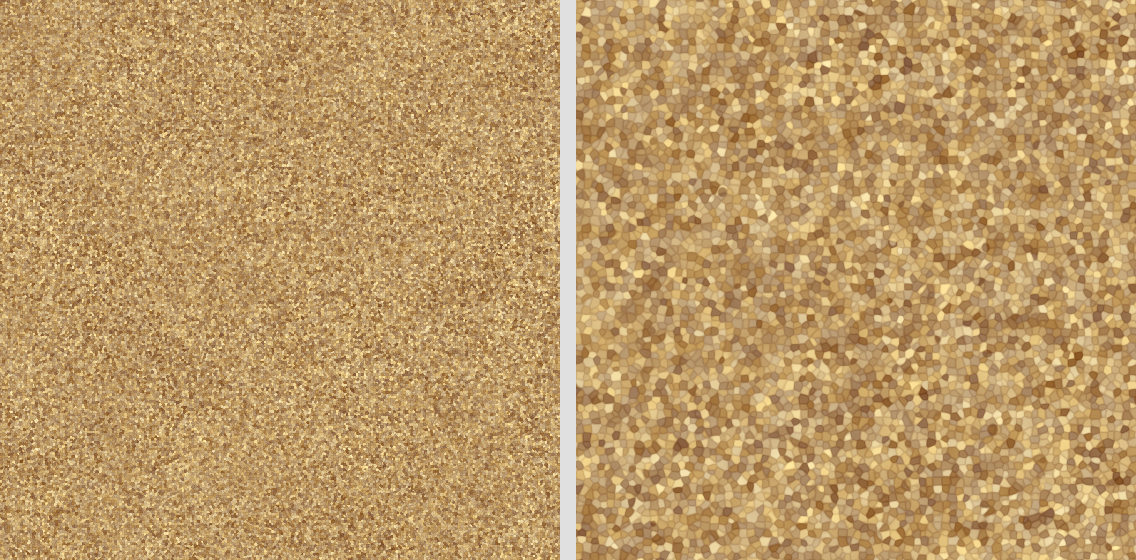
Left, the full canvas; right, a detail of the centre.
A WebGL 2 fragment shader for this texture:

```glsl
#version 300 es
precision highp float;
precision highp int;
// Fine dry sand seen from above. Jittered cells form the grains, each with its
// own tone and warmth, and narrow shaded gaps between them. Gradient noise adds
// clumps and faint patches; sparse specks and thin straws lie on top.

#define GRAINS 225.0       // grains across the canvas
#define GRAIN_EDGE 16.0    // crispness of grain borders
#define GRAIN_CONTRAST 2.75
#define GAP_DEPTH 0.9      // shade between grains
#define CLUMP_AMOUNT 0.55  // groups of a few grains
#define PATCH_AMOUNT 0.40  // wide soft patches
#define SPECK_CELLS 30.0
#define SPECK_CHANCE 0.13
#define STRAW_CELLS 7.0
#define STRAW_CHANCE 0.16

uniform vec2 u_resolution;
out vec4 fragColor;

const vec3 SAND_MEAN = vec3(0.738, 0.600, 0.400);
const vec3 TONE_STEP = vec3(0.083, 0.100, 0.084);
const vec3 WARM_STEP = vec3(0.018, -0.002, -0.052);

// Three random values in 0..1 for an integer cell and a layer number.
vec3 hash3(vec2 cell, int layer) {
    uvec3 v = uvec3(ivec3(ivec2(cell), layer)) * 1664525u + 1013904223u;
    v.x += v.y * v.z; v.y += v.z * v.x; v.z += v.x * v.y;
    v ^= v >> 16u;
    v.x += v.y * v.z; v.y += v.z * v.x; v.z += v.x * v.y;
    return vec3(v >> 8u) / 16777216.0;
}

float cornerSlope(vec2 cell, vec2 offset, int layer) {
    float angle = 6.28319 * hash3(cell, layer).x;
    return dot(vec2(cos(angle), sin(angle)), offset);
}

float gradientNoise(vec2 p, int layer) {
    vec2 i = floor(p), f = p - i;
    vec2 u = f * f * f * (f * (f * 6.0 - 15.0) + 10.0);
    vec2 e = vec2(1.0, 0.0);
    float low = mix(cornerSlope(i, f, layer), cornerSlope(i + e, f - e, layer), u.x);
    float high = mix(cornerSlope(i + e.yx, f - e.yx, layer),
                     cornerSlope(i + 1.0, f - 1.0, layer), u.x);
    return mix(low, high, u.y);
}

float fbm(vec2 p, int layer) {
    float sum = 0.0, amplitude = 1.0;
    for (int octave = 0; octave < 4; octave++) {
        sum += amplitude * gradientNoise(p, layer + octave);
        p *= 2.03;
        amplitude *= 0.65;
    }
    return sum;
}

// Grain field: x = tone, y = warmth, z = gap shade (1 between grains).
vec3 grains(vec2 p) {
    vec2 home = floor(p), blend = vec2(0.0);
    float total = 0.0, nearest = 8.0, second = 8.0;
    for (int y = -1; y <= 1; y++)
    for (int x = -1; x <= 1; x++) {
        vec2 cell = home + vec2(x, y);
        vec3 place = hash3(cell, 1), look = hash3(cell, 2);
        float d = length(cell + 0.1 + 0.8 * place.xy - p) * mix(0.8, 1.25, place.z);
        float weight = exp(-GRAIN_EDGE * d);
        blend += weight * vec2(look.x + look.y - 1.0, 2.0 * look.z - 1.0);
        total += weight;
        second = min(second, max(nearest, d));
        nearest = min(nearest, d);
    }
    return vec3(blend / total, 1.0 - smoothstep(0.0, 0.4, second - nearest));
}

// Sparse larger grains: x = cover, y = tone.
vec2 speck(vec2 uv, float pixel) {
    vec2 p = uv * SPECK_CELLS, cell = floor(p);
    vec3 place = hash3(cell, 3), look = hash3(cell, 4);
    vec2 q = p - cell - 0.3 - 0.4 * place.xy;
    q.y *= mix(0.8, 1.4, look.z);
    float radius = mix(0.05, 0.13, look.x * look.x);
    float soft = SPECK_CELLS * pixel;
    float cover = 1.0 - smoothstep(radius - soft, radius + soft, length(q));
    return vec2(cover * step(place.z, SPECK_CHANCE), look.y < 0.6 ? -2.6 : 1.7);
}

// Thin curved straws: x = lit stem, y = shadow beside it.
vec2 straw(vec2 uv, float pixel) {
    vec2 p = uv * STRAW_CELLS, cell = floor(p);
    vec3 place = hash3(cell, 5), look = hash3(cell, 6);
    vec2 q = p - cell - 0.35 - 0.3 * place.xy;
    float angle = -0.75 + 0.7 * (look.x - 0.5), reach = mix(0.08, 0.17, look.y);
    q = mat2(cos(angle), -sin(angle), sin(angle), cos(angle)) * q;
    q.y += (look.z - 0.5) * 2.0 * q.x * q.x;
    float along = max(abs(q.x) - reach, 0.0);
    vec2 d = vec2(length(vec2(along, q.y)), length(vec2(along, q.y + 0.016)));
    vec2 cover = 1.0 - smoothstep(0.003, 0.008 + STRAW_CELLS * pixel, d);
    return cover * step(place.z, STRAW_CHANCE);
}

void main() {
    float pixel = 1.0 / u_resolution.y;
    vec2 uv = gl_FragCoord.xy * pixel;

    // Grains, with contrast that fades a little from patch to patch.
    vec3 grain = grains(uv * GRAINS);
    float contrast = 1.0 + 0.25 * fbm(uv * 4.0, 20);
    float tone = contrast * (GRAIN_CONTRAST * grain.x + GAP_DEPTH * (0.38 - grain.z));
    tone += CLUMP_AMOUNT * gradientNoise(uv * 75.0, 30) + PATCH_AMOUNT * fbm(uv * 7.0, 40);

    // Specks and straws over the sand.
    vec2 fleck = speck(uv, pixel), stem = straw(uv, pixel);
    tone = mix(tone, fleck.y + 0.4 * tone, 0.8 * fleck.x);
    tone = mix(tone, -2.0, 0.55 * stem.y);
    tone = mix(tone, 0.9, 0.65 * stem.x);

    vec3 color = SAND_MEAN + tone * TONE_STEP + grain.y * WARM_STEP;
    fragColor = vec4(clamp(color, 0.0, 1.0), 1.0);
}
```
